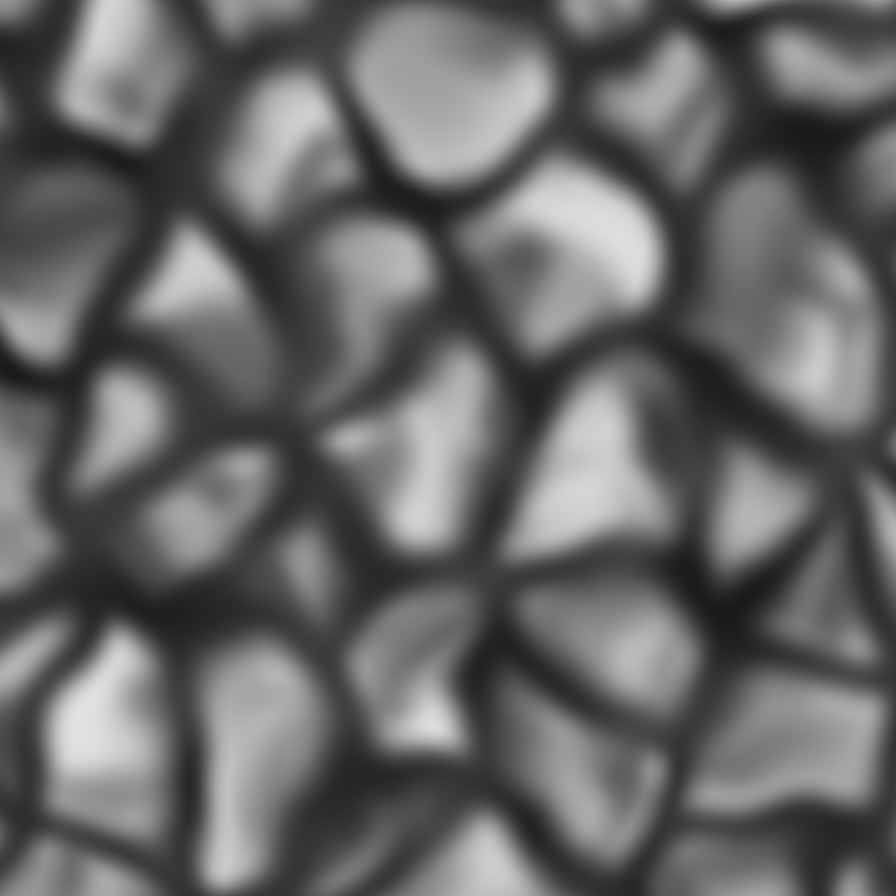
Reproduce this texture procedurally as a Shadertoy shader.

```glsl
// Soft-focus grey grains packed between dark walls, like a blurred rock section.
// A weighted Voronoi diagram on a warped plane gives grains of uneven size; each
// has its own tone, slope and streaks from gradient noise. Four taps soften it.

vec2 hash2(vec2 cell) {
    vec2 k = vec2(dot(cell, vec2(127.1, 311.7)), dot(cell, vec2(269.5, 183.3)));
    return fract(sin(k) * 43758.5);
}

float cornerSlope(vec2 corner, vec2 offset) {
    float angle = 6.2832 * hash2(corner).x;
    return dot(vec2(cos(angle), sin(angle)), offset);
}

float gradientNoise(vec2 p) {
    vec2 i = floor(p), f = p - i;
    vec2 u = f * f * f * (f * (f * 6.0 - 15.0) + 10.0);
    vec2 e = vec2(1.0, 0.0);
    float low = mix(cornerSlope(i, f), cornerSlope(i + e, f - e), u.x);
    float high = mix(cornerSlope(i + e.yx, f - e.yx), cornerSlope(i + 1.0, f - 1.0), u.x);
    return mix(low, high, u.y);
}

vec2 warp(vec2 p) {
    return vec2(gradientNoise(p), gradientNoise(p + 37.4));
}

// Grain centre in xy, size weight in z
vec3 grainSeed(vec2 cell) {
    return vec3(cell + 0.05 + 0.9 * hash2(cell), 0.4 * hash2(cell + 71.0).x);
}

float powerDistance(vec2 p, vec3 seed) {
    vec2 d = p - seed.xy;
    return dot(d, d) - seed.z;
}

// Tone inside one grain: sloped, streaked, with soft dark hollows
float grainTone(vec2 p, vec3 seed, vec2 cell) {
    vec2 random = hash2(cell + 19.0);
    float angle = 6.2832 * random.x;
    vec2 axis = vec2(cos(angle), sin(angle));
    vec2 local = p - seed.xy;
    float along = dot(local, axis);
    float across = dot(local, vec2(-axis.y, axis.x));

    float streak = gradientNoise(vec2(along * 0.9, across * 2.3) + cell * 7.3);
    float hollow = gradientNoise(local * 1.9 + cell * 5.7 + 3.1);
    float tone = 0.55 + 0.24 * (random.y - 0.5) + 0.4 * seed.z;
    tone += 0.25 * across + 0.4 * streak;
    tone *= mix(0.6, 1.0, smoothstep(-0.5, 0.05, hollow));
    return 0.9 * smoothstep(-0.15, 1.03, tone);
}

float grainField(vec2 p) {
    p += 0.34 * warp(p * 1.1) + 0.07 * warp(p * 2.5);
    vec2 home = floor(p);

    // Find the grain that owns this point
    float nearest = 100.0;
    vec2 owner = home;
    for (int y = -2; y <= 2; y++)
    for (int x = -2; x <= 2; x++) {
        vec2 cell = home + vec2(x, y);
        float d = powerDistance(p, grainSeed(cell));
        if (d < nearest) {
            nearest = d;
            owner = cell;
        }
    }

    // Multiply the soft walls towards all neighbours, which rounds the corners
    vec3 seed = grainSeed(owner);
    float wallWidth = 0.25 + 0.1 * gradientNoise(p * 1.3 + 53.0);
    float body = 1.0;
    for (int y = -2; y <= 2; y++)
    for (int x = -2; x <= 2; x++) {
        vec2 cell = home + vec2(x, y);
        if (cell == owner) continue;
        vec3 other = grainSeed(cell);
        float gap = powerDistance(p, other) - nearest;
        float edge = gap / (2.0 * distance(other.xy, seed.xy) + 0.001);
        body *= smoothstep(0.0, wallWidth, edge);
    }

    float wall = 0.18 + 0.17 * gradientNoise(p * 1.6 + 91.0);
    return mix(wall, grainTone(p, seed, owner), body);
}

void mainImage(out vec4 fragColor, in vec2 fragCoord) {
    vec2 p = fragCoord / iResolution.y * 5.2 + 11.0;

    // Average a small ring of taps for the soft focus
    float grey = 0.0;
    for (int i = 0; i < 4; i++) {
        float angle = 1.5708 * float(i) + 0.6;
        grey += 0.25 * grainField(p + 0.055 * vec2(cos(angle), sin(angle)));
    }
    fragColor = vec4(vec3(clamp(grey, 0.08, 0.92)), 1.0);
}
```
